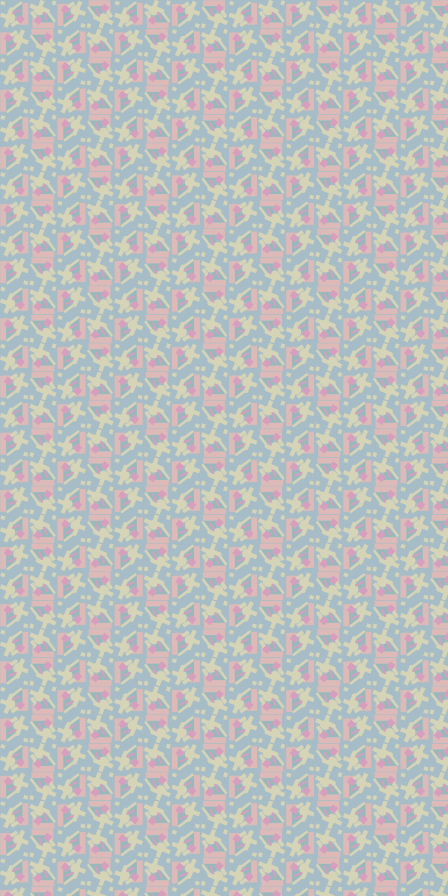
A Shadertoy shader for this pattern:

```glsl
// Pastel wallpaper of angular cut-paper figures, turned a quarter per column and a half per row.
#define CELLS_ACROSS 15.67
#define FIRST_TURN 2.0
#define GROUND vec3(0.650, 0.737, 0.775)
#define CREAM vec3(0.835, 0.830, 0.715)
#define BLUSH vec3(0.868, 0.730, 0.720)
#define ORCHID vec3(0.835, 0.625, 0.740)
#define TEAL vec3(0.600, 0.722, 0.735)
#define EDGE_SOFTNESS 0.65

float boxDist(vec2 p, vec2 halfSize) {
    vec2 d = abs(p) - halfSize;
    return length(max(d, 0.0)) + min(max(d.x, d.y), 0.0);
}

float capsuleDist(vec2 p, vec2 a, vec2 b, float radius) {
    vec2 pa = p - a, ba = b - a;
    return length(pa - ba * clamp(dot(pa, ba) / dot(ba, ba), 0.0, 1.0)) - radius;
}

// Signed distance to the half-plane right of the line from a to b
float sideDist(vec2 p, vec2 a, vec2 b) {
    vec2 e = normalize(b - a);
    return dot(p - a, vec2(-e.y, e.x));
}

// Corners run clockwise
float triangleDist(vec2 p, vec2 a, vec2 b, vec2 c) {
    return max(sideDist(p, a, b), max(sideDist(p, b, c), sideDist(p, c, a)));
}

vec2 rotate(vec2 p, float angle) {
    float c = cos(angle), s = sin(angle);
    return vec2(c * p.x - s * p.y, s * p.x + c * p.y);
}

// Body with stubby limbs, a slanting tail and a loose chip
float figureDist(vec2 p) {
    vec2 chest = vec2(0.14, 0.12);
    float d = length((p - chest) * vec2(1.0, 0.9)) - 0.17;
    d = min(d, boxDist(rotate(p - vec2(0.25, 0.31), 0.45), vec2(0.075, 0.15)));
    d = min(d, boxDist(rotate(p - vec2(0.35, 0.06), 0.35), vec2(0.14, 0.075)));
    d = min(d, boxDist(rotate(p - vec2(-0.02, 0.32), -0.6), vec2(0.14, 0.065)));
    d = min(d, capsuleDist(p, vec2(0.19, 0.02), vec2(0.11, -0.17), 0.075));
    d = min(d, capsuleDist(p, vec2(0.12, -0.14), vec2(-0.23, -0.40), 0.045));
    return min(d, boxDist(rotate(p - vec2(0.40, -0.39), 0.3), vec2(0.075, 0.065)));
}

void paint(inout vec3 colour, vec3 ink, float dist, float soft) {
    colour = mix(colour, ink, 1.0 - smoothstep(-soft, soft, dist));
}

void mainImage(out vec4 fragColor, in vec2 fragCoord) {
    // Square cells counted from the upper left
    vec2 grid = vec2(fragCoord.x, iResolution.y - fragCoord.y) * CELLS_ACROSS / iResolution.x;
    vec2 cell = floor(grid);
    vec2 p = (grid - cell - 0.5) * vec2(1.0, -1.0);
    float soft = EDGE_SOFTNESS * CELLS_ACROSS / iResolution.x;

    // Quarter turns give a half-drop repeat four cells wide
    float turn = mod(cell.x + 2.0 * cell.y + FIRST_TURN, 4.0);
    p = rotate(p, turn * 1.5707963);

    vec3 colour = GROUND;
    // Shaded gap between the bar and the tail
    paint(colour, TEAL, triangleDist(p, vec2(-0.29, 0.12), vec2(0.14, 0.02), vec2(-0.27, -0.38)), soft);
    // Bar with its short foot
    paint(colour, BLUSH, boxDist(p - vec2(-0.39, -0.02), vec2(0.10, 0.38)), soft);
    paint(colour, BLUSH, boxDist(p - vec2(-0.25, 0.31), vec2(0.13, 0.055)), soft);
    paint(colour, CREAM, figureDist(p), soft);
    // Tilted square and sliver
    paint(colour, ORCHID, boxDist(rotate(p - vec2(-0.21, 0.17), 0.65), vec2(0.115)), soft);
    paint(colour, ORCHID, capsuleDist(p, vec2(-0.18, -0.14), vec2(0.05, -0.03), 0.035), soft);

    fragColor = vec4(colour, 1.0);
}
```
